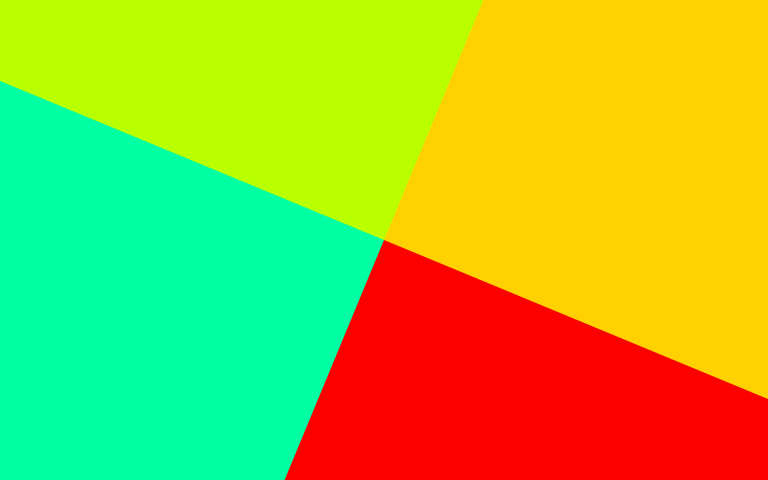
Reproduce this background procedurally as a Shadertoy shader.

```glsl
const vec3 MINT = vec3(0.0, 1.0, 0.64);
const vec3 AMBER = vec3(1.0, 0.82, 0.0);
const vec3 LIME = vec3(0.73, 1.0, 0.0);
const vec3 RED = vec3(0.99, 0.0, 0.0);

const float TILT = radians(22.5);

// Turns a point clockwise-tilted axes into plain x and y
vec2 toTiltedAxes(vec2 p, float angle) {
    float c = cos(angle), s = sin(angle);
    return vec2(c * p.x - s * p.y, s * p.x + c * p.y);
}

// Smooth step from 0 to 1 across a line, one edge width wide
float sideOf(float signedDistance, float edgeWidth) {
    return clamp(signedDistance / edgeWidth + 0.5, 0.0, 1.0);
}

// Blends four colours that meet at the origin
vec3 quadrants(vec2 p, float edgeWidth, vec3 upperLeft, vec3 upperRight,
               vec3 lowerLeft, vec3 lowerRight) {
    float right = sideOf(p.x, edgeWidth);
    float upper = sideOf(p.y, edgeWidth);
    return mix(mix(lowerLeft, lowerRight, right),
               mix(upperLeft, upperRight, right), upper);
}

void mainImage(out vec4 fragColor, in vec2 fragCoord) {
    // Centred coordinates in units of the canvas height
    vec2 p = (fragCoord - 0.5 * iResolution.xy) / iResolution.y;
    float pixel = 1.0 / iResolution.y;

    vec2 q = toTiltedAxes(p, TILT);
    fragColor = vec4(quadrants(q, pixel, LIME, AMBER, MINT, RED), 1.0);
}
```
